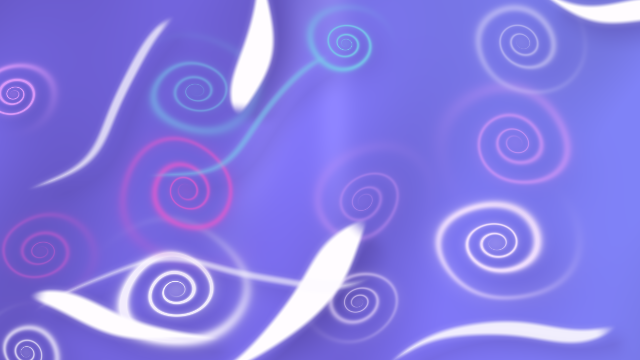
Reproduce this background procedurally as a Shadertoy shader.

```glsl
const float TAU = 6.2831853;

// Tapered, S-bent brush stroke between two ends; shape = (half width, bend)
float stroke(vec2 p, vec4 ends, vec2 shape, float blur) {
    vec2 axis = ends.zw - ends.xy;
    float len = length(axis);
    vec2 dir = axis / len;
    vec2 q = p - ends.xy;
    float t = clamp(dot(q, dir) / len, 0.0, 1.0);
    float side = dot(q, vec2(-dir.y, dir.x)) - shape.y * sin(5.0 * t);
    float halfWidth = 0.003 + shape.x * 6.75 * t * t * (1.0 - t);
    float body = 1.0 - smoothstep(halfWidth - blur, halfWidth + blur, abs(side));
    return body * smoothstep(0.0, 0.12, t) * (1.0 - smoothstep(0.9, 1.0, t));
}

// Logarithmic spiral arm that doubles its radius every turn
float spiral(vec2 q, float radius, float phase) {
    float r = length(q) + 1e-4;
    float turn = atan(q.y, q.x) / TAU + phase;
    float offset = log2(r / radius) - turn;
    float arm = turn + round(offset);
    float dist = 0.69 * (offset - round(offset));
    float thick = 0.085 + 0.035 * sin(4.0 * arm + TAU * phase);
    float line = exp(-dist * dist / (thick * thick));
    float haze = 0.22 * exp(-dist * dist / 0.035);
    float span = smoothstep(-3.2, -2.0, arm) * (1.0 - smoothstep(-0.2, 0.75, arm));
    return (line + haze) * span;
}

// Soft light shafts and dim folds
vec3 backdrop(vec2 p) {
    float slant = p.x - 0.35 * p.y;
    float folds = sin(7.0 * slant + 1.5 * sin(3.0 * p.y + 1.0))
                + 0.6 * sin(13.0 * p.x - 4.0 * p.y + 2.0);
    float dim = 0.3 + 0.2 * folds + 0.4 * (1.0 - smoothstep(0.0, 0.8, p.x))
              + 0.25 * smoothstep(0.6, 1.1, p.y) - 0.2 * smoothstep(0.9, 1.5, p.x);
    vec3 col = mix(vec3(0.50, 0.45, 0.97), vec3(0.40, 0.34, 0.77), clamp(dim, 0.0, 1.0));
    float shafts = exp(-pow((p.x - 0.93) / 0.05, 2.0))
                 + exp(-pow((slant - 0.52) / 0.07, 2.0));
    col += shafts * vec3(0.06, 0.06, 0.04) * smoothstep(0.0, 0.6, p.y);
    return col + vec3(0.0, 0.06, 0.0) * smoothstep(0.8, 1.9, p.x + 0.4 * p.y - 0.1);
}

void mainImage(out vec4 fragColor, in vec2 fragCoord) {
    vec2 p = fragCoord / iResolution.y;
    float pixel = 1.0 / iResolution.y;
    vec3 col = backdrop(p);

    // Gentle fluid drift
    p += 0.010 * vec2(sin(9.0 * p.y + 4.0 * p.x), sin(8.0 * p.x + 1.0))
       + 0.004 * vec2(sin(21.0 * p.y), sin(19.0 * p.x + 2.0));

    const vec4 ends[8] = vec4[8](
        vec4(0.58, -0.06, 1.05, 0.38), vec4(0.10, 0.14, 1.02, 0.30),
        vec4(0.62, 0.06, 0.08, 0.16), vec4(0.71, 1.12, 0.69, 0.68),
        vec4(0.06, 0.48, 0.52, 0.90), vec4(1.06, -0.02, 1.72, 0.14),
        vec4(0.40, 0.50, 0.94, 0.80), vec4(1.50, 1.03, 1.92, 0.94));
    const vec2 shapes[8] = vec2[8](
        vec2(0.046, -0.025), vec2(0.006, 0.07), vec2(0.028, 0.03), vec2(0.040, 0.02),
        vec2(0.011, -0.06), vec2(0.018, 0.04), vec2(0.006, -0.07), vec2(0.028, -0.02));
    const vec3 inks[5] = vec3[5](
        vec3(0.97, 0.95, 1.0), vec3(0.86, 0.60, 0.98), vec3(0.95, 0.88, 1.0),
        vec3(0.47, 0.78, 0.92), vec3(0.84, 0.36, 0.82));

    // Shadows cast to the lower right of the strokes
    float shade = 0.0;
    for (int i = 0; i < 8; i++)
        shade += stroke(p - vec2(0.045, -0.035), ends[i], shapes[i], 0.065)
               * (0.3 + 12.0 * shapes[i].x);
    col = mix(col, vec3(0.33, 0.27, 0.64), 0.75 * min(shade, 1.0));

    // Curled smoke, spread by a low-discrepancy sequence
    for (int i = 0; i < 12; i++) {
        float n = float(i);
        vec2 centre = fract(vec2(0.27, 0.18) + n * vec2(0.7549, 0.5698)) * vec2(1.78, 1.0);
        float radius = 0.12 + 0.035 * cos(3.0 * n);
        float strength = exp(-0.11 * n);
        vec2 q = p - centre;
        vec2 fall = (q - radius * vec2(0.4, -0.4)) / radius;
        col = mix(col, vec3(0.36, 0.30, 0.70), 0.4 * strength * exp(-1.2 * dot(fall, fall)));
        q.y *= 1.15 + 0.1 * sin(n);
        q.x *= i % 2 == 0 ? 1.0 : -1.0;
        float cover = spiral(q, radius, fract(0.3 + 0.618 * n));
        float core = 0.25 * exp(-dot(q, q) / (0.06 * radius * radius));
        col = mix(col, inks[i % 5], min(strength * (cover + core), 0.96));
    }

    // Bright strokes with a lavender halo
    for (int i = 0; i < 8; i++) {
        float weight = clamp(0.4 + 25.0 * shapes[i].x, 0.0, 1.0);
        vec3 ink = i == 6 ? inks[3] : vec3(1.0, 0.99, 1.0);
        float halo = stroke(p, ends[i], shapes[i], 0.022);
        float body = stroke(p, ends[i], shapes[i], 0.005 + pixel);
        col = mix(col, mix(ink, vec3(0.80, 0.75, 1.0), 0.5), 0.45 * weight * halo);
        col = mix(col, ink, weight * body);
    }
    fragColor = vec4(clamp(col, 0.0, 1.0), 1.0);
}
```
